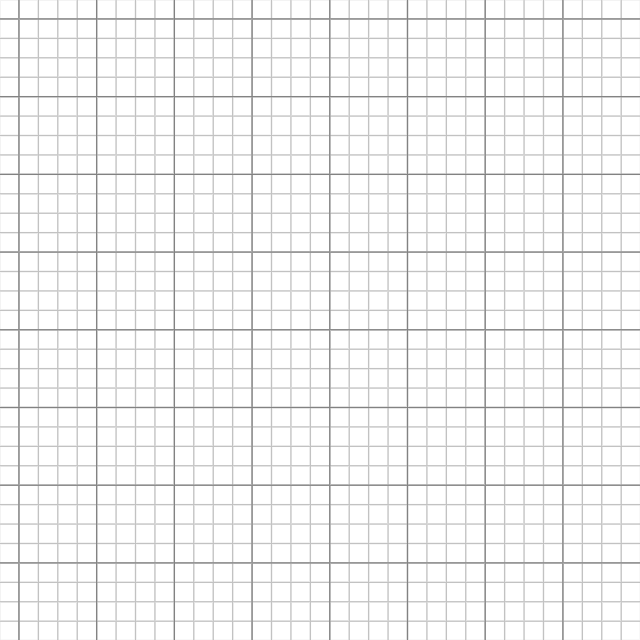
Write a WebGL 1 fragment shader that draws this pattern.

```glsl
precision highp float;

uniform vec2 u_resolution;

#define MAJOR_PERIOD 0.12142
#define CELLS_PER_MAJOR 4.0
#define GRID_ORIGIN vec2(0.0296, 0.9704)
#define MINOR_WIDTH 0.00212
#define MAJOR_WIDTH 0.00200
#define PAPER_COLOR vec3(1.0)
#define MINOR_COLOR vec3(0.76)
#define MAJOR_COLOR vec3(0.51)

// Distance from each coordinate to its nearest grid line
vec2 lineDistance(vec2 p, float period) {
    return abs(fract(p / period + 0.5) - 0.5) * period;
}

// Box-filtered coverage of the horizontal and vertical lines
float gridCoverage(vec2 p, float period, float width, float pixel) {
    vec2 overlap = 0.5 * (width + pixel) - lineDistance(p, period);
    vec2 coverage = clamp(overlap, 0.0, min(width, pixel)) / pixel;
    return max(coverage.x, coverage.y);
}

void main() {
    float pixel = 1.0 / min(u_resolution.x, u_resolution.y);
    vec2 p = gl_FragCoord.xy * pixel - GRID_ORIGIN;

    float minor = gridCoverage(p, MAJOR_PERIOD / CELLS_PER_MAJOR, MINOR_WIDTH, pixel);
    float major = gridCoverage(p, MAJOR_PERIOD, MAJOR_WIDTH, pixel);

    // Heavy lines lie over the fine ones
    vec3 color = mix(PAPER_COLOR, MINOR_COLOR, minor);
    color = mix(color, MAJOR_COLOR, major);
    gl_FragColor = vec4(color, 1.0);
}
```
